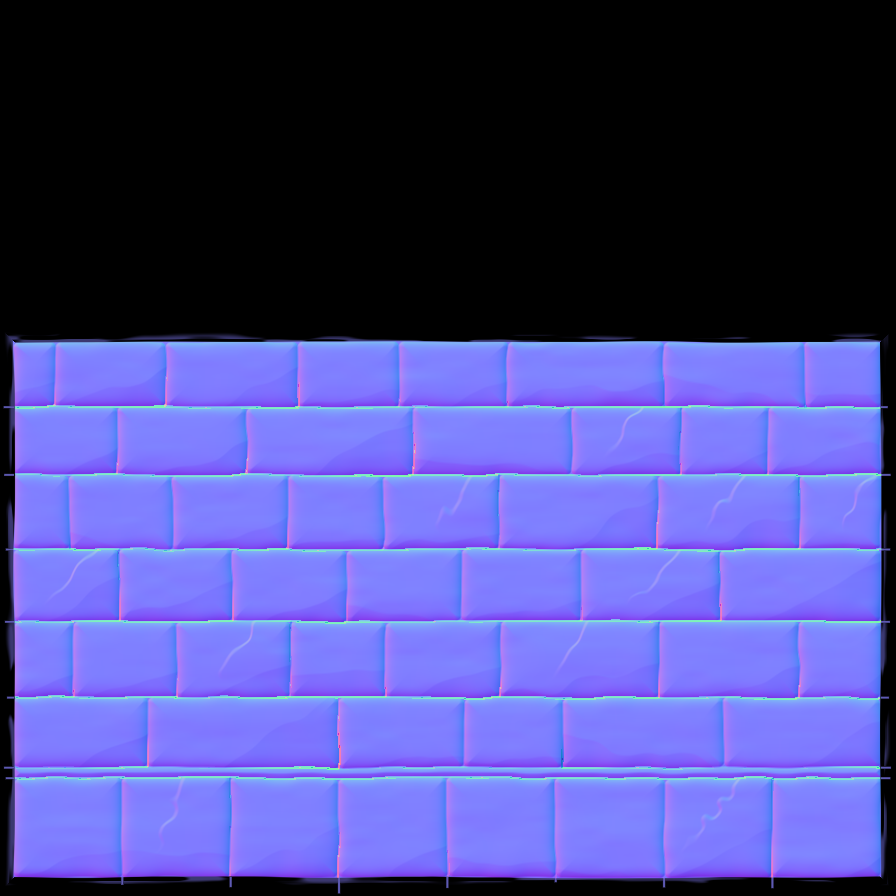
A Shadertoy shader for this texture map:

```glsl
// Tangent-space normal map of a worn block wall below an empty black area.
// Courses are split by a harmonic stagger; bevels, worn facets, cracks and grain
// form a height field whose slope gives the colour. A ragged rim frames the wall.

#define WALL_LEFT 0.0156
#define WALL_RIGHT 0.983
#define CORNER_RADIUS 0.006
#define BEVEL_WIDTH 0.0052
#define BEVEL_SLOPE 0.58
#define FOOT_SLOPE 0.16
#define FACET_SLOPE 0.085
#define CRACK_DEPTH 0.0009
#define CRACK_SHARE 0.2
#define GRAIN_HEIGHT 0.0011
#define EDGE_WOBBLE 0.003
#define RIM_COLOR vec3(0.46, 0.44, 0.88)

const float PI = 3.14159;
const int COURSES = 8;
// Course boundaries from top to bottom; the seventh course is a thin ledge.
const float courseTop[9] = float[9](0.6185, 0.5456, 0.470, 0.3867, 0.306,
                                    0.2214, 0.1432, 0.1315, 0.0208);
const float blockCount[8] = float[8](8.0, 7.0, 8.0, 7.0, 8.0, 6.0, 1.0, 8.0);
// Amplitudes of the four sine harmonics that shift the joints of each course.
const vec4 stagger[8] = vec4[8](
    vec4(-0.053, -0.036, 0.001, -0.030), vec4(0.035, -0.032, -0.021, 0.007),
    vec4(-0.061, -0.029, 0.010, -0.024), vec4(-0.055, 0.013, -0.007, 0.0),
    vec4(-0.058, -0.027, 0.011, -0.023), vec4(0.004, 0.022, -0.015, -0.020),
    vec4(0.0), vec4(0.0));

struct Block { vec2 lo; vec2 hi; vec2 id; };

float hash(vec2 p) {
    vec3 q = fract(p.xyx * 0.1031);
    q += dot(q, q.yzx + 33.33);
    return fract((q.x + q.y) * q.z);
}

float noise(vec2 p) {
    vec2 i = floor(p), f = fract(p);
    f = f * f * f * (f * (f * 6.0 - 15.0) + 10.0);
    return mix(mix(hash(i), hash(i + vec2(1, 0)), f.x),
               mix(hash(i + vec2(0, 1)), hash(i + vec2(1, 1)), f.x), f.y);
}

float jointX(int course, float k) {
    float t = k / blockCount[course];
    return mix(WALL_LEFT, WALL_RIGHT, t)
         + dot(stagger[course], sin(PI * t * vec4(1, 2, 3, 4)));
}

Block findBlock(vec2 p) {
    int course = 0;
    for (int i = 1; i < COURSES; i++) if (p.y < courseTop[i]) course = i;
    float k = 0.0;
    for (float j = 1.0; j < blockCount[course]; j++)
        if (p.x > jointX(course, j)) k = j;
    return Block(vec2(jointX(course, k), courseTop[course + 1]),
                 vec2(jointX(course, k + 1.0), courseTop[course]),
                 vec2(k, float(course)));
}

float boxDistance(vec2 p, vec2 halfSize, float radius) {
    vec2 q = abs(p) - halfSize + radius;
    return length(max(q, 0.0)) + min(max(q.x, q.y), 0.0) - radius;
}

float height(vec2 p) {
    p += EDGE_WOBBLE * (vec2(noise(p * 32.0), noise(p * 32.0 + 71.0)) - 0.5);
    Block b = findBlock(p);
    vec2 halfSize = 0.5 * (b.hi - b.lo), q = p - 0.5 * (b.lo + b.hi);

    // Rounded bevel, with a wider soft slope at the foot
    float d = boxDistance(q, halfSize, min(CORNER_RADIUS, 0.5 * halfSize.y));
    float h = -BEVEL_SLOPE * BEVEL_WIDTH * exp(min(d, 0.0) / BEVEL_WIDTH);
    h -= FOOT_SLOPE * 0.011 * exp(-max(p.y - b.lo.y, 0.0) / 0.011);
    if (halfSize.y < 0.01) return h;

    // Worn lower facet, tilted differently on each block
    float tilt = hash(b.id + 3.0), reach = hash(b.id + 17.0);
    vec2 dir = normalize(vec2(mix(-0.25, 0.65, tilt), -1.0));
    float crease = dot(q, dir) - halfSize.y * mix(0.4, 0.95, reach)
                 + 0.016 * (noise(p * 26.0) - 0.5);
    h -= FACET_SLOPE * max(crease, 0.0);

    // Slanted crack fading out towards one end
    if (hash(b.id + 41.0) < CRACK_SHARE) {
        float line = q.x - q.y * mix(0.2, 1.0, tilt) - halfSize.x * (reach - 0.5)
                   + 0.018 * (noise(p * 55.0) - 0.5);
        float fade = smoothstep(-0.6, 0.2, q.y / halfSize.y);
        h += CRACK_DEPTH * fade * smoothstep(-0.0025, 0.0025, line);
    }
    return h + GRAIN_HEIGHT * (noise(p * vec2(13, 30)) + 0.3 * noise(p * vec2(35, 75)));
}

// Short strokes where the joints overrun the wall
float joinTicks(vec2 p, float aa) {
    float side = max(WALL_LEFT - p.x, p.x - WALL_RIGHT), tick = 0.0;
    for (int i = 1; i < COURSES; i++) {
        float len = mix(0.007, 0.012, hash(vec2(float(i), step(0.5, p.x))));
        float line = max(abs(p.y - courseTop[i]) - 0.0011, side - len);
        tick = max(tick, step(0.0, side) * (1.0 - smoothstep(-aa, aa, line)));
    }
    float pitch = (WALL_RIGHT - WALL_LEFT) / blockCount[COURSES - 1];
    float k = clamp(round((p.x - WALL_LEFT) / pitch), 1.0, blockCount[COURSES - 1] - 1.0);
    float below = courseTop[COURSES] - p.y;
    float line = max(abs(p.x - WALL_LEFT - k * pitch) - 0.0012,
                     below - mix(0.003, 0.018, hash(vec2(k, 9.0))));
    return max(tick, step(0.0, below) * (1.0 - smoothstep(-aa, aa, line)));
}

void mainImage(out vec4 fragColor, in vec2 fragCoord) {
    vec2 p = fragCoord / iResolution.xy;
    float aa = 0.75 / iResolution.y;

    // Height slope to colour; the red axis points towards the left
    vec2 e = vec2(0.0012, 0.0);
    vec2 slope = vec2(height(p + e) - height(p - e),
                      height(p + e.yx) - height(p - e.yx)) / (2.0 * e.x);
    vec3 normalColor = 0.5 + 0.5 * normalize(vec3(slope.x, -slope.y, 1.0));

    // Ragged outline, faint brushed rim and joint overruns on black
    vec2 lo = vec2(WALL_LEFT, courseTop[COURSES]), hi = vec2(WALL_RIGHT, courseTop[0]);
    vec2 q = abs(p - 0.5 * (lo + hi)) - 0.5 * (hi - lo);
    float d = max(q.x, q.y);
    vec2 grain = q.y > q.x ? vec2(22, 260) : vec2(260, 22);
    float brush = smoothstep(0.48, 0.72, noise(p * grain));
    float reach = mix(0.003, 0.012, noise(p * 24.0 + 5.0));
    float rim = 0.5 * brush * (1.0 - smoothstep(0.3 * reach, reach, d));
    float wall = 1.0 - smoothstep(-aa, aa, d + 0.003 * (noise(p * grain * 0.5 + 31.0) - 0.5));
    vec3 color = RIM_COLOR * max(rim, 0.8 * joinTicks(p, aa));
    fragColor = vec4(mix(color, normalColor, wall), 1.0);
}
```
